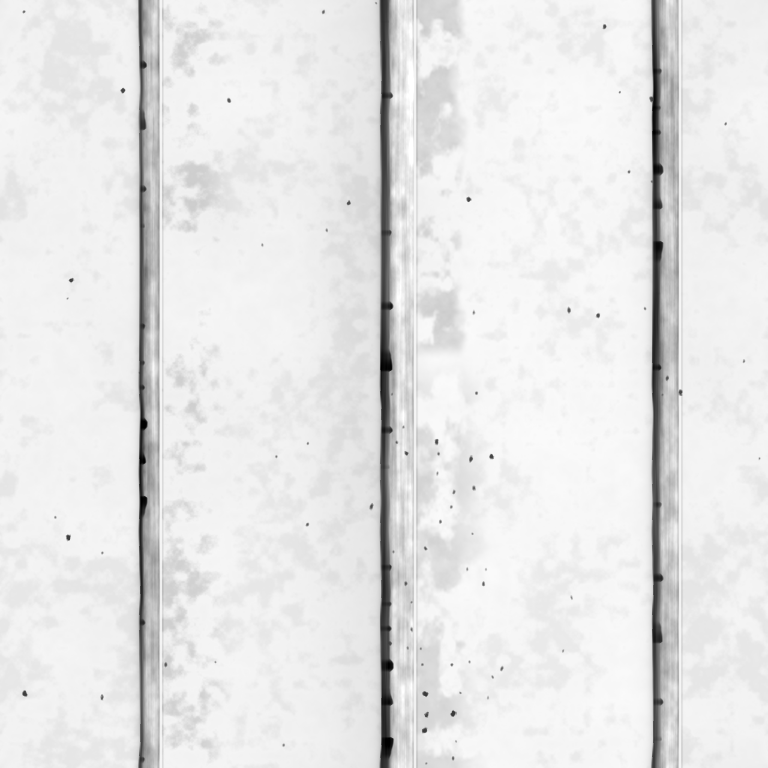
Reproduce this texture procedurally as a Shadertoy shader.

```glsl
// White painted vertical boards with three dark seams, worn ledges, stains and specks.

// Each seam: left edge x, crack width, ledge width, ledge tone
const vec4 SEAMS[3] = vec4[3](
    vec4(0.182, 0.0045, 0.026, 0.79),
    vec4(0.496, 0.0110, 0.043, 0.89),
    vec4(0.850, 0.0085, 0.034, 0.76));
const float BOARD_TONE   = 0.952;
const float STAIN_TONE   = 0.81;
const float CRACK_TONE   = 0.20;
const float SPECK_TONE   = 0.22;
const float STAIN_END    = 0.54;   // height where the heavy stain stops
const float SPECK_CELLS  = 48.0;
const float SPECK_RADIUS = 0.0033;
const float SPECK_SPARSE = 0.016;  // chance of a speck on clean paint
const float SPECK_DENSE  = 0.22;   // chance of a speck in the worn area

float hash(vec2 p) {
    vec3 q = fract(vec3(p.xyx) * 0.1031);
    q += dot(q, q.yzx + 33.33);
    return fract((q.x + q.y) * q.z);
}

// Value noise that wraps after the given number of cells
float noise(vec2 uv, vec2 cells) {
    vec2 p = uv * cells, i = floor(p), f = fract(p);
    f = f * f * (3.0 - 2.0 * f);
    vec2 a = mod(i, cells), b = mod(i + 1.0, cells);
    return mix(mix(hash(a), hash(vec2(b.x, a.y)), f.x),
               mix(hash(vec2(a.x, b.y)), hash(b), f.x), f.y);
}

float fbm(vec2 uv, vec2 cells) {
    float sum = 0.0, weight = 0.5;
    for (int i = 0; i < 4; i++) {
        sum += weight * noise(uv, cells);
        cells *= 2.0;
        weight *= 0.5;
    }
    return sum / 0.9375;
}

float band(float x, float lo, float hi, float soft) {
    return smoothstep(lo - soft, lo + soft, x) * (1.0 - smoothstep(hi - soft, hi + soft, x));
}

// Paint tone with soft shading, stains beside the middle seam and faint smudges
float boards(vec2 uv) {
    float d = uv.x - SEAMS[1].x;
    float grain = fbm(uv, vec2(64.0)), cloud = fbm(uv, vec2(7.0));
    float tone = BOARD_TONE + 0.03 * (cloud - 0.5) + 0.03 * (grain - 0.5);
    tone += 0.018 * band(d, 0.05, 0.34, 0.03);
    if (d < 0.0) tone -= 0.05 * pow(smoothstep(-0.18, 0.0, d), 2.0);

    float smudge = smoothstep(0.50, 0.72, 0.5 * grain + 0.5 * fbm(uv, vec2(11.0, 8.0)));
    float nearLeftSeam = band(uv.x - SEAMS[0].x, 0.02, 0.10, 0.025);
    tone -= smudge * (0.06 + 0.09 * nearLeftSeam);

    float ragged = d + 0.03 * (fbm(uv, vec2(24.0)) - 0.5);
    float patches = fbm(uv, vec2(36.0, 28.0)) + 0.5 * (cloud - 0.5);
    float upper = band(ragged, 0.035, 0.102, 0.010) * smoothstep(STAIN_END - 0.01, STAIN_END + 0.02, uv.y);
    float lower = band(ragged, 0.02, 0.115, 0.03) * (1.0 - smoothstep(STAIN_END - 0.08, STAIN_END, uv.y));
    float stain = upper * smoothstep(0.38, 0.58, patches) * 0.85
                + lower * smoothstep(0.44, 0.68, patches) * 0.70;
    return mix(tone, STAIN_TONE + 0.12 * (grain - 0.5), stain);
}

// Crack, dirty ledge and bright lip of one seam
float seam(float tone, vec2 uv, vec4 s, float px) {
    float wobble = 0.0022 * (noise(uv, vec2(1.0, 26.0)) - 0.5);
    float d = uv.x - s.x - wobble;
    float streaks = fbm(uv, vec2(160.0, 6.0)), dirt = fbm(uv, vec2(80.0, 48.0));
    float along = noise(uv + s.x, vec2(3.0, 7.0));

    // Ledge, darkest beside the crack
    float ledge = s.w + 0.36 * (streaks - 0.5) + 0.30 * (dirt - 0.5) + 0.10 * (along - 0.5);
    ledge -= 0.28 * exp(-max(d - s.y, 0.0) / 0.005);
    tone = mix(tone, ledge, band(d, 0.0, s.z, px + 0.0008));

    // Lip: a bright line between two thin shadows
    float lip = uv.x - s.x - s.z;
    tone -= 0.10 * band(lip, -0.0025, 0.005, px + 0.0005);
    tone = mix(tone, 0.98, 0.85 * band(lip, 0.0, 0.003, px));

    // Crack, with chips widening its right side
    float chips = smoothstep(0.76, 0.98, noise(uv + s.x, vec2(1.0, 62.0)));
    float width = s.y + 0.0045 * chips + 0.002 * (dirt - 0.5);
    float crack = CRACK_TONE + 0.35 * (streaks - 0.5) + 0.20 * (along - 0.5) - 0.12 * chips;
    crack += 0.18 * smoothstep(0.3, 1.0, d / s.y) * (1.0 - chips);
    tone = mix(tone, crack, band(d, 0.0, width, px + 0.0006));
    return tone - (d < 0.0 ? 0.16 * exp(d / 0.004) : 0.0);
}

// Coverage of scattered paint chips, one at most per cell
float specks(vec2 uv, float px) {
    vec2 cell = floor(uv * SPECK_CELLS);
    vec2 middle = (cell + 0.5) / SPECK_CELLS;
    float worn = band(middle.x - SEAMS[1].x, 0.0, 0.15, 0.015) * (1.0 - smoothstep(0.45, 0.65, middle.y));
    float present = step(hash(cell + 7.0), mix(SPECK_SPARSE, SPECK_DENSE, worn));
    vec2 jitter = vec2(hash(cell + 19.0), hash(cell + 43.0)) - 0.5;
    vec2 p = uv - middle - 0.6 * jitter / SPECK_CELLS;
    p.x += 0.4 * jitter.y * p.y;
    p.y *= mix(0.55, 1.0, hash(cell + 61.0));
    float size = hash(cell + 83.0);
    float radius = SPECK_RADIUS * mix(0.3, 1.0, size * size);
    radius *= 0.7 + 0.6 * noise(uv, vec2(400.0));
    float edge = px + 0.0004;
    return present * mix(0.55, 1.0, size) * (1.0 - smoothstep(radius - edge, radius + edge, length(p)));
}

void mainImage(out vec4 fragColor, in vec2 fragCoord) {
    vec2 uv = fragCoord / iResolution.xy;
    float px = 0.7 / iResolution.y;
    float tone = boards(uv);
    for (int i = 0; i < 3; i++) tone = seam(tone, uv, SEAMS[i], px);
    tone = mix(tone, SPECK_TONE, specks(uv, px));
    fragColor = vec4(vec3(clamp(tone, 0.0, 1.0)), 1.0);
}
```
